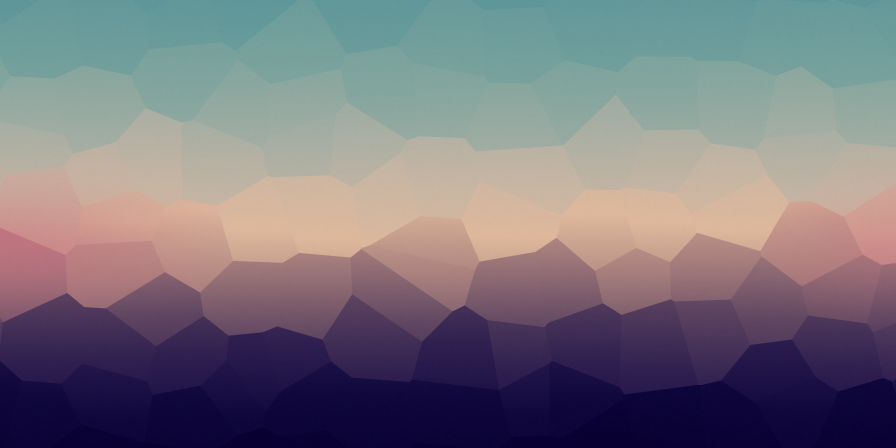
This background is drawn by a Shadertoy shader. Its source:

```glsl
// A faceted dusk sky over hazy ridges: a vertical colour ramp is shaded
// through irregular Voronoi cells. Each cell pulls the ramp toward its own
// centre, which gives stepped crests, with a pink glow at both sides.

const vec2 CELLS = vec2(13.0, 7.0);      // cells across and up the canvas
const float JITTER = 0.85;               // scatter of the cell centres
const float FACET = 0.46;                // pull of a cell on the ramp height
const float CELL_SHIFT = 0.035;          // random height offset per cell
const vec2 SEED = vec2(17.0, 43.0);
const vec3 PINK = vec3(0.76, 0.44, 0.50);
const float GLOW_HEIGHT = 0.45;
const float GLOW_SPREAD = 0.10;
const float GLOW_LEFT = 0.85;
const float GLOW_RIGHT = 0.60;
const float GRAIN = 0.006;

// Ramp colours at even steps from the bottom to the top
const int LAST_STOP = 10;
const vec3 RAMP[11] = vec3[11](
    vec3(0.03, 0.00, 0.19),
    vec3(0.06, 0.03, 0.24),
    vec3(0.18, 0.12, 0.31),
    vec3(0.37, 0.27, 0.38),
    vec3(0.66, 0.50, 0.49),
    vec3(0.87, 0.72, 0.61),
    vec3(0.78, 0.71, 0.64),
    vec3(0.65, 0.68, 0.64),
    vec3(0.52, 0.65, 0.62),
    vec3(0.44, 0.62, 0.61),
    vec3(0.37, 0.59, 0.60));

vec3 hash3(vec2 p) {
    vec3 q = fract(vec3(p.xyx) * vec3(0.1031, 0.1030, 0.0973));
    q += dot(q, q.yxz + 33.33);
    return fract((q.xxy + q.yzz) * q.zyx);
}

vec3 rampColor(float height) {
    float t = clamp(height, 0.0, 1.0) * float(LAST_STOP);
    int stop = min(int(t), LAST_STOP - 1);
    return mix(RAMP[stop], RAMP[stop + 1], t - float(stop));
}

// Colour at a canvas point inside the cell with the given centre and offset
vec3 facetColor(vec2 canvas, vec3 cell) {
    vec2 place = mix(canvas, cell.xy, FACET);
    vec3 color = rampColor(place.y + cell.z);

    float band = (place.y - GLOW_HEIGHT) / GLOW_SPREAD;
    float sides = GLOW_LEFT * (1.0 - smoothstep(0.0, 0.28, place.x))
                + GLOW_RIGHT * smoothstep(0.83, 1.0, place.x);
    return mix(color, PINK, sides * exp(-band * band));
}

void mainImage(out vec4 fragColor, in vec2 fragCoord) {
    vec2 canvas = fragCoord / iResolution.xy;
    vec2 p = canvas * CELLS;
    vec2 base = floor(p);

    // Find the two nearest cell centres
    float nearDist = 1e5, nextDist = 1e5;
    vec2 nearOffset = vec2(0.0), nextOffset = vec2(1.0);
    vec3 nearCell = vec3(0.0), nextCell = vec3(0.0);
    for (int j = -2; j <= 2; j++) {
        for (int i = -2; i <= 2; i++) {
            vec2 id = base + vec2(i, j);
            vec3 rnd = hash3(id + SEED);
            vec2 site = id + 0.5 + JITTER * (rnd.xy - 0.5);
            vec2 offset = site - p;
            float dist = dot(offset, offset);
            vec3 cell = vec3(site / CELLS, CELL_SHIFT * (rnd.z - 0.5));
            if (dist < nearDist) {
                nextDist = nearDist;
                nextOffset = nearOffset;
                nextCell = nearCell;
                nearDist = dist;
                nearOffset = offset;
                nearCell = cell;
            } else if (dist < nextDist) {
                nextDist = dist;
                nextOffset = offset;
                nextCell = cell;
            }
        }
    }

    // Blend across the shared border over about one pixel
    float border = dot(0.5 * (nearOffset + nextOffset),
                       normalize(nextOffset - nearOffset));
    float pixel = CELLS.y / iResolution.y;
    float cover = clamp(0.5 + border / pixel, 0.5, 1.0);
    vec3 color = mix(facetColor(canvas, nextCell),
                     facetColor(canvas, nearCell), cover);

    // Fine grain against banding
    color += GRAIN * (hash3(floor(canvas * vec2(512.0, 256.0))).x - 0.5);
    fragColor = vec4(color, 1.0);
}
```
